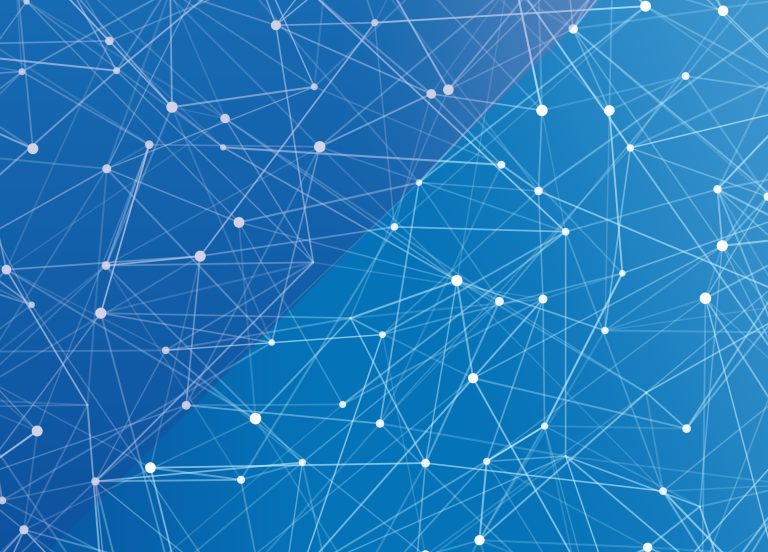
A WebGL 1 fragment shader for this background:

```glsl
precision highp float;

// A web of thin, translucent lines and round nodes over a blue gradient.
// Nodes sit on a jittered grid; each links to hashed cells above or beside it.
// A diagonal pane tints the upper left half of the ground and the web.

uniform vec2 u_resolution;

vec2 hash2(vec2 c) {
    vec2 h = vec2(dot(c, vec2(127.1, 311.7)), dot(c, vec2(269.5, 183.3)));
    return fract(sin(h) * 43758.5);
}

vec2 nodeAt(vec2 cell) {
    return cell + 0.1 + 0.8 * hash2(cell);
}

float segmentDistance(vec2 p, vec2 a, vec2 b) {
    vec2 ab = b - a;
    float t = clamp(dot(p - a, ab) / max(dot(ab, ab), 1e-4), 0.0, 1.0);
    return length(p - a - ab * t);
}

// 1 in the upper left pane, 0 in the lower right
float paneMask(vec2 p) {
    return smoothstep(-0.003, 0.003, p.y - p.x + 0.087);
}

vec3 background(vec2 p, float pane) {
    vec3 lower = mix(vec3(0.03, 0.36, 0.65), vec3(0.02, 0.45, 0.72),
                     smoothstep(0.1, 0.6, p.x));
    lower = mix(lower, vec3(0.25, 0.59, 0.81),
                smoothstep(0.9, 1.95, p.x + 0.45 * p.y));

    vec3 upper = mix(vec3(0.05, 0.32, 0.62), vec3(0.09, 0.42, 0.70), p.y);
    upper = mix(upper, vec3(0.34, 0.52, 0.74),
                p.y * smoothstep(0.6, 1.15, p.x));
    return mix(lower, upper, pane);
}

// Combined opacity of all links passing near p, in grid units
float linkCoverage(vec2 p, float cellSize, float soft) {
    vec2 home = floor(p);
    float clear = 1.0;
    for (int j = -3; j <= 0; j++) {
        for (int i = -3; i <= 3; i++) {
            vec2 cell = home + vec2(float(i), float(j));
            vec2 start = nodeAt(cell);
            for (int k = 0; k < 4; k++) {
                vec2 seed = cell + 37.0 * float(k + 1);
                vec2 reach = floor(hash2(seed) * vec2(7.0, 4.0)) - vec2(3.0, 0.0);
                vec2 style = hash2(seed + 11.3);
                float d = segmentDistance(p, start, nodeAt(cell + reach)) * cellSize;
                float width = mix(0.0012, 0.0019, style.x);
                float line = 1.0 - smoothstep(width - soft, width + soft, d);
                float opacity = mix(0.18, 0.68, style.y * style.y);
                // drop links that stay in their own cell
                opacity *= step(0.5, dot(reach, reach));
                clear *= 1.0 - line * opacity;
            }
        }
    }
    return 1.0 - clear;
}

// Round dot at the node of the cell holding p
float dotCoverage(vec2 p, float cellSize, float soft) {
    vec2 cell = floor(p);
    vec2 style = hash2(cell + 71.7);
    float radius = mix(0.0055, 0.0105, style.x);
    float d = length(p - nodeAt(cell)) * cellSize;
    float disc = 1.0 - smoothstep(radius - soft, radius + soft, d);
    return disc * step(0.14, style.y) * mix(0.8, 1.0, style.x);
}

void main() {
    vec2 p = gl_FragCoord.xy / u_resolution.y;
    float soft = max(0.0011, 0.7 / u_resolution.y);
    float cellSize = 0.14;
    vec2 grid = p / cellSize + vec2(5.3, 8.6);

    float pane = paneMask(p);
    vec3 color = background(p, pane);

    // Web, slightly lilac under the pane
    vec3 lineColor = mix(vec3(0.78, 0.94, 1.0), vec3(0.76, 0.80, 0.93), pane);
    vec3 dotColor = mix(vec3(1.0), vec3(0.84, 0.83, 0.91), pane);
    color = mix(color, lineColor, linkCoverage(grid, cellSize, soft));
    color = mix(color, dotColor, dotCoverage(grid, cellSize, soft));

    gl_FragColor = vec4(color, 1.0);
}
```
